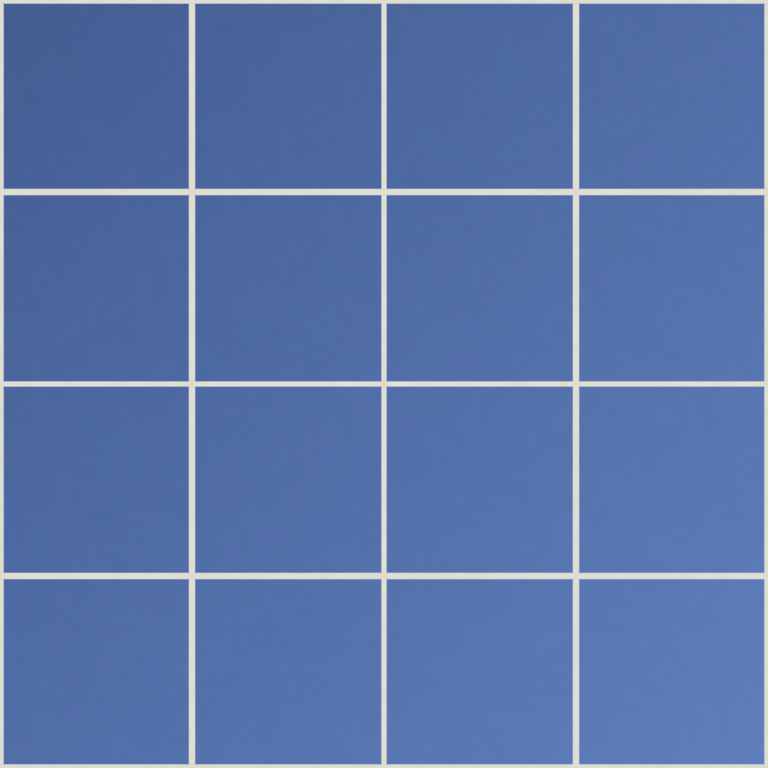
A Shadertoy shader for this pattern:

```glsl
// Four by four grid of blue square tiles with pale grout and a soft diagonal light gradient.
#define TILES 4.0
#define GROUT_MID 0.0035
#define GROUT_RIM 0.0049
#define EDGE_SOFT 0.0013
#define BLUE_DARK vec3(0.265, 0.365, 0.575)
#define BLUE_LIGHT vec3(0.375, 0.495, 0.735)
#define GROUT_WARM vec3(0.895, 0.870, 0.840)
#define GROUT_COOL vec3(0.860, 0.870, 0.820)
#define MOTTLE 0.012

float hash(vec2 p) {
    return fract(sin(dot(p, vec2(127.1, 311.7))) * 43758.5453);
}

float valueNoise(vec2 p) {
    vec2 cell = floor(p);
    vec2 f = fract(p);
    f = f * f * (3.0 - 2.0 * f);
    float low = mix(hash(cell), hash(cell + vec2(1.0, 0.0)), f.x);
    float high = mix(hash(cell + vec2(0.0, 1.0)), hash(cell + 1.0), f.x);
    return mix(low, high, f.y);
}

// Glaze: diagonal gradient from upper left to lower right, with faint mottling
vec3 glaze(vec2 uv) {
    float light = 0.5 * (uv.x + 1.0 - uv.y);
    vec3 color = mix(BLUE_DARK, BLUE_LIGHT, light);
    float grain = 0.6 * valueNoise(uv * 110.0) + 0.4 * valueNoise(uv * 37.0) - 0.5;
    float redShift = valueNoise(uv * 70.0 + 19.0) - 0.5;
    color += MOTTLE * (grain + vec3(0.5, -0.2, 0.0) * redShift);
    // Faint smudge on one tile
    vec2 smudge = (uv - vec2(0.131, 0.325)) / vec2(0.016, 0.010);
    return color - 0.012 * exp(-dot(smudge, smudge));
}

void mainImage(out vec4 fragColor, in vec2 fragCoord) {
    vec2 uv = fragCoord / iResolution.xy;
    float soft = max(EDGE_SOFT, 0.75 / min(iResolution.x, iResolution.y));

    // Distance to the nearest grout line on each axis
    vec2 line = round(uv * TILES);
    vec2 dist = abs(uv - line / TILES);

    // Grout is thinner and warmer on the middle lines than at the rim
    vec2 rim = abs(line / TILES - 0.5) * 2.0;
    vec2 halfWidth = mix(vec2(GROUT_MID), vec2(GROUT_RIM), rim);
    vec2 cover = 1.0 - smoothstep(halfWidth - soft, halfWidth + soft, dist);

    // The crossings take the cooler tint
    float coolness = max(rim.x * cover.x, rim.y * cover.y);
    coolness = max(coolness, cover.x * cover.y);
    vec3 grout = mix(GROUT_WARM, GROUT_COOL, coolness);
    grout += 0.02 * (valueNoise(uv * 90.0) - 0.5);

    vec3 color = mix(glaze(uv), grout, max(cover.x, cover.y));
    fragColor = vec4(color, 1.0);
}
```
